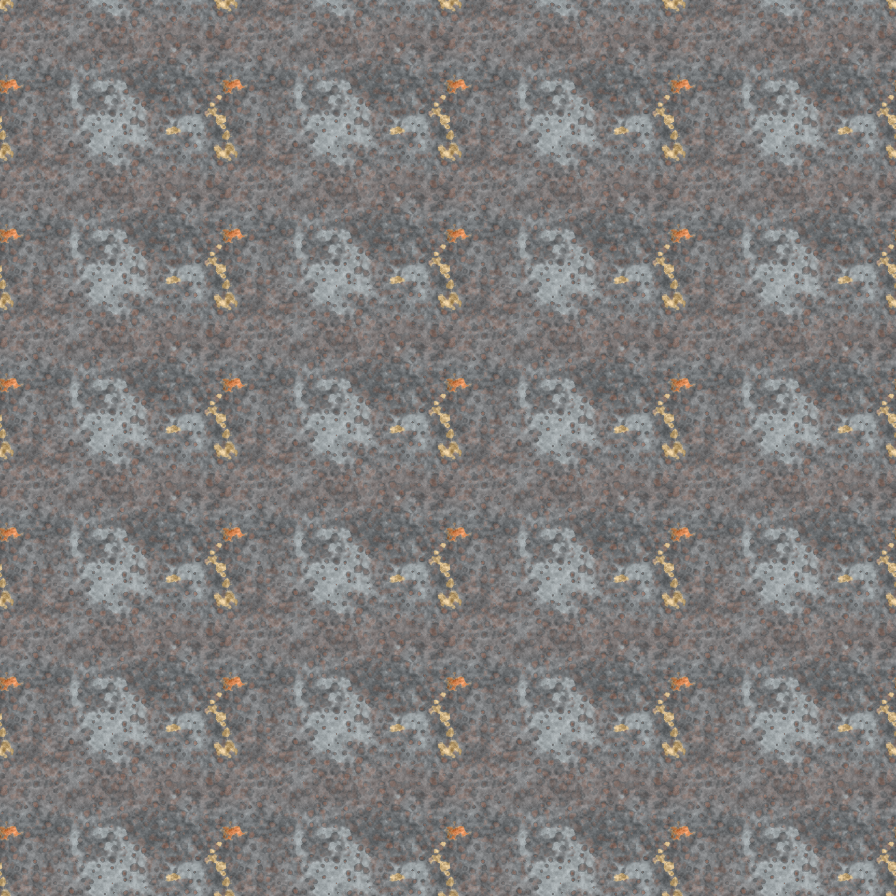
Reproduce this texture procedurally as a WebGL 1 fragment shader.

```glsl
precision highp float;
uniform vec2 u_resolution;

const vec2 REPEATS = vec2(4.0, 6.0);
const vec2 TILE = vec2(3.0, 2.0);

const vec3 STEEL = vec3(0.53, 0.545, 0.555);
const vec3 SOOT = vec3(0.37, 0.385, 0.395);
const vec3 PALE = vec3(0.64, 0.67, 0.68);
const vec3 BROWN = vec3(0.49, 0.45, 0.44);
const vec3 RUST = vec3(0.57, 0.44, 0.39);
const vec3 OCHRE = vec3(0.80, 0.68, 0.48);
const vec3 ORANGE = vec3(0.84, 0.49, 0.27);

float hash(vec2 cell, float seed) {
  vec3 q = fract((cell.xyx + vec3(seed, seed * 1.7, seed * 2.3)) * vec3(0.1031, 0.1030, 0.0973));
  q += dot(q, q.yzx + 33.33);
  return fract((q.x + q.y) * q.z);
}

vec2 wrapCell(vec2 cell, vec2 period) {
  return floor(mod(cell + 0.5, period));
}

// Shortest offset from a center on the repeating tile
vec2 wrapOffset(vec2 p, vec2 center) {
  return mod(p - center + 0.5 * TILE, TILE) - 0.5 * TILE;
}

float noise(vec2 p, float freq, float seed) {
  vec2 i = floor(p * freq);
  vec2 f = fract(p * freq);
  f = f * f * (3.0 - 2.0 * f);
  vec2 a = wrapCell(i, TILE * freq);
  vec2 b = wrapCell(i + 1.0, TILE * freq);
  return mix(mix(hash(a, seed), hash(vec2(b.x, a.y), seed), f.x),
             mix(hash(vec2(a.x, b.y), seed), hash(b, seed), f.x), f.y);
}

float fbm(vec2 p, float freq, float seed) {
  float sum = 0.0;
  float weight = 0.5;
  for (int i = 0; i < 3; i++) {
    sum += weight * noise(p, freq, seed + float(i) * 7.0);
    freq *= 2.0;
    weight *= 0.55;
  }
  return sum / 0.926;
}

float glow(vec2 p, vec2 center, vec2 radius) {
  vec2 d = wrapOffset(p, center) / radius;
  return exp(-dot(d, d));
}

float stain(vec2 p, vec2 center, vec2 radius, float rough) {
  float d = length(wrapOffset(p, center) / radius) + (rough - 0.5) * 2.0;
  return 1.0 - smoothstep(0.65, 1.15, d);
}

// Corrosion pits: x is the dark rim, y the rusty core
vec2 pits(vec2 p, float freq, float size, float rough) {
  vec2 cell = floor(p * freq);
  vec2 f = fract(p * freq);
  vec2 result = vec2(0.0);
  for (int y = -1; y <= 1; y++) {
    for (int x = -1; x <= 1; x++) {
      vec2 step2 = vec2(float(x), float(y));
      vec2 id = wrapCell(cell + step2, TILE * freq);
      vec2 center = step2 + 0.15 + 0.7 * vec2(hash(id, 31.0), hash(id, 47.0));
      float radius = size * mix(0.2, 0.62, hash(id, 59.0));
      float d = length(f - center) / radius + (rough - 0.5) * 1.3;
      float core = (1.0 - smoothstep(0.25, 0.75, d)) * hash(id, 71.0);
      result = max(result, vec2(1.0 - smoothstep(0.7, 1.15, d), core));
    }
  }
  return result;
}

void main() {
  vec2 p = fract(gl_FragCoord.xy / u_resolution * REPEATS) * TILE;
  float broad = fbm(p, 2.0, 3.0);
  float mottle = fbm(p, 6.0, 11.0);
  float rough = fbm(p, 12.0, 19.0);
  float grain = fbm(p, 20.0, 23.0);

  // Large zones of bare metal, soot and rust
  float bare = glow(p, vec2(1.4, 0.4), vec2(0.36, 0.45))
             + 0.65 * glow(p, vec2(2.55, 0.4), vec2(0.35, 0.3))
             + 0.5 * glow(p, vec2(1.8, 0.1), vec2(0.35, 0.25));
  float soot = glow(p, vec2(2.1, 0.86), vec2(1.1, 0.25))
             + 0.4 * glow(p, vec2(0.0, 0.9), vec2(9.0, 0.16));
  float rust = 0.75 * glow(p, vec2(1.5, 1.42), vec2(9.0, 0.32))
             + 0.5 * glow(p, vec2(0.65, 0.5), vec2(0.4, 0.55));

  float dark = smoothstep(0.38, 0.72, mottle + 0.2 * soot - 0.2 * bare);
  float light = smoothstep(0.4, 0.75, bare - (mottle - 0.5) * 1.8);
  vec3 color = mix(STEEL, SOOT, 0.7 * dark);
  color = mix(color, BROWN, 0.75 * clamp(rust + (broad - 0.5) * 1.4, 0.0, 1.0));
  color = mix(color, PALE, 0.85 * light);

  // Pits and fine grain
  float pitSize = clamp(0.8 + 0.25 * soot + (broad - 0.5) * 0.8 - 0.3 * light, 0.3, 1.1);
  vec2 pit = pits(p, 7.0, pitSize, rough);
  color = mix(color, SOOT, 0.65 * pit.x);
  color = mix(color, RUST, 0.85 * pit.y);
  color = mix(color, RUST, 0.4 * smoothstep(0.58, 0.75, rough) * (1.0 - light));
  color += (grain - 0.5) * 0.26;

  // Bright oxide stains, with smaller flecks around them
  float ochre = max(stain(p, vec2(0.04, 1.98), vec2(0.12, 0.11), rough),
                    stain(p, vec2(2.36, 0.25), vec2(0.1, 0.055), rough));
  for (int i = 0; i < 6; i++) {
    vec2 id = vec2(float(i), 5.0);
    vec2 center = vec2(2.8 + 0.3 * hash(id, 83.0), 0.2 + 0.1 * float(i));
    ochre = max(ochre, stain(p, center, vec2(mix(0.03, 0.07, hash(id, 97.0))), rough));
  }
  float orange = stain(p, vec2(0.12, 0.87), vec2(0.14, 0.09), rough);
  vec3 oxide = mix(OCHRE, ORANGE, orange * smoothstep(0.35, 0.6, mottle + 0.1));
  oxide += (grain - 0.5) * 0.6;
  color = mix(color, oxide, 0.9 * max(ochre, orange));

  gl_FragColor = vec4(clamp(color, 0.0, 1.0), 1.0);
}
```
